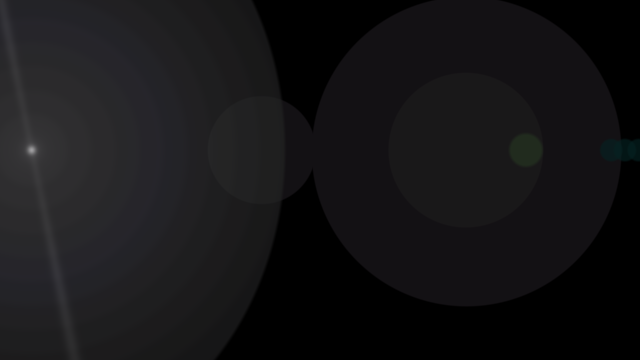
This background is drawn by a Shadertoy shader. Its source:

```glsl
// Dim lens flare: a banded grey glow with a streak, and a row of ghost discs on black.

// Soft-edged disc coverage
float disc(vec2 p, vec2 center, float radius, float blur) {
    return 1.0 - smoothstep(-blur, blur, length(p - center) - radius);
}

// Rounds a ramp into flat bands joined by short slopes
float banded(float value, float steps) {
    float s = value * steps;
    return (floor(s) + smoothstep(0.3, 0.7, fract(s))) / steps;
}

void mainImage(out vec4 fragColor, in vec2 fragCoord) {
    vec2 p = fragCoord / iResolution.y;
    float edge = 1.0 / iResolution.y;
    vec2 source = vec2(0.088, 0.583);
    vec2 q = p - source;
    float r = length(q);

    // Main glow, cut by a tall ellipse
    float halo = 1.0 - smoothstep(-0.006, 0.006, length(q * vec2(1.0, 0.835)) - 0.704);
    float level = 0.198 - 0.15 * banded(r, 15.0);
    vec3 glow = level * vec3(1.0, 0.985, 1.02);
    glow.b += 0.016 * exp(-pow((r - 0.36) / 0.09, 2.0));
    vec3 color = glow * halo;

    // Ghost discs: small one beside the glow, then a wide one with a core
    vec3 ghost = vec3(0.075, 0.065, 0.078);
    float small = disc(p, vec2(0.727, 0.583), 0.15, edge);
    color += small * mix(ghost, vec3(0.022, 0.024, 0.022), halo);
    float wide = disc(p, vec2(1.296, 0.579), 0.43, edge);
    color = mix(color, max(color, ghost), wide);
    color += vec3(0.024, 0.029, 0.020) * disc(p, vec2(1.294, 0.583), 0.215, edge);

    // Green spot and overlapping teal beads
    color += vec3(0.03, 0.075, 0.02) * disc(p, vec2(1.461, 0.583), 0.046, 0.006);
    for (int i = 0; i < 3; i++) {
        vec2 bead = vec2(1.698 + 0.038 * float(i), 0.583);
        color = mix(color, vec3(0.02, 0.13, 0.13), 0.65 * disc(p, bead, 0.031, 0.004));
    }

    // Slanted streak, widening away from the bright core
    vec2 along = normalize(vec2(0.205, -1.0));
    float across = abs(q.x * along.y - q.y * along.x);
    float width = 0.011 + 0.012 * r;
    color += 0.06 * exp(-pow(across / width, 2.0)) * (0.5 + 0.5 * smoothstep(0.0, 0.4, r));
    color += 0.34 * exp(-pow(r / 0.012, 2.0)) + 0.06 * exp(-r / 0.035);

    fragColor = vec4(color, 1.0);
}
```
